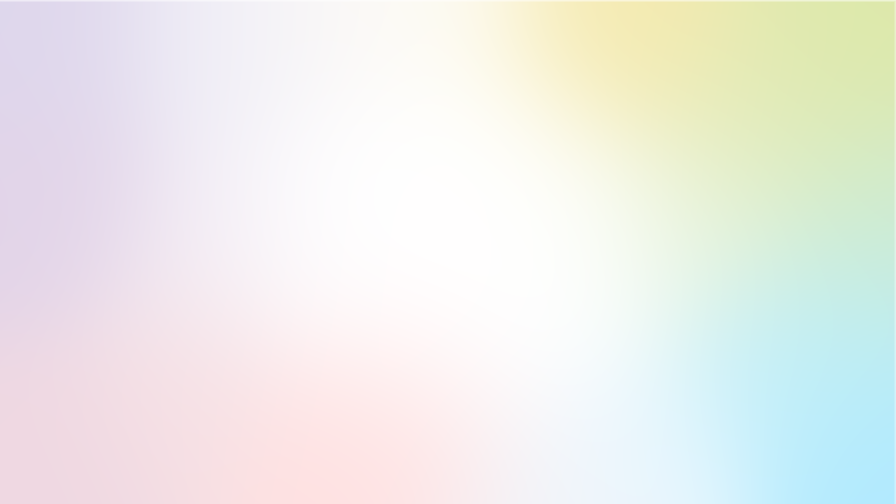
Write a WebGL 1 fragment shader that draws this background.

```glsl
precision highp float;

uniform vec2 u_resolution;

const float ASPECT = 16.0 / 9.0;
const float TAU = 6.2831853;
const float FALLOFF = 20.0;
const int CORE_COUNT = 6;
const float RIM_WIDTH = 0.0035;

const vec3 WHITE = vec3(1.0);
const vec3 LAVENDER = vec3(0.87, 0.84, 0.925);
const vec3 MAUVE = vec3(0.885, 0.83, 0.91);
const vec3 ROSE = vec3(0.935, 0.845, 0.885);
const vec3 BLUSH = vec3(0.965, 0.88, 0.895);
const vec3 PINK = vec3(1.0, 0.875, 0.875);
const vec3 PALE_LILAC = vec3(0.955, 0.935, 0.965);
const vec3 LILAC_MIST = vec3(0.935, 0.93, 0.965);
const vec3 PEARL = vec3(0.98, 0.972, 0.975);
const vec3 CREAM = vec3(0.995, 0.985, 0.95);
const vec3 YELLOW = vec3(0.96, 0.915, 0.68);
const vec3 LIME = vec3(0.865, 0.91, 0.66);
const vec3 YELLOW_GREEN = vec3(0.89, 0.92, 0.72);
const vec3 PALE_GREEN = vec3(0.91, 0.955, 0.865);
const vec3 MINT = vec3(0.815, 0.92, 0.80);
const vec3 TEAL = vec3(0.74, 0.93, 0.94);
const vec3 AQUA = vec3(0.77, 0.94, 0.985);
const vec3 SKY = vec3(0.69, 0.915, 1.0);
const vec3 PALE_SKY = vec3(0.91, 0.967, 0.997);
const vec3 HAZE = vec3(0.95, 0.955, 0.975);

// Gaussian light: weighted colour in rgb, weight in a
vec4 glow(vec2 p, vec2 center, vec3 color, float strength) {
  vec2 d = p - center;
  return vec4(color, 1.0) * strength * exp(-FALLOFF * dot(d, d));
}

// Ring of white lights that keeps the middle broad and flat
vec4 whiteCore(vec2 p, vec2 center, float radius) {
  vec4 sum = vec4(0.0);
  for (int i = 0; i < CORE_COUNT; i++) {
    float angle = TAU * float(i) / float(CORE_COUNT);
    vec2 offset = radius * vec2(cos(angle), sin(angle));
    sum += glow(p, center + offset, WHITE, 1.0);
  }
  return sum;
}

// Cool violet to pink lights on the left
vec4 leftGlows(vec2 p) {
  return glow(p, vec2(0.09, 0.95), LAVENDER, 1.0)
       + glow(p, vec2(0.09, 0.58), MAUVE, 1.0)
       + glow(p, vec2(0.08, 0.08), ROSE, 1.0)
       + glow(p, vec2(0.44, 0.52), PALE_LILAC, 0.8)
       + glow(p, vec2(0.38, 0.22), BLUSH, 0.9)
       + glow(p, vec2(0.75, 0.11), PINK, 2.0);
}

// Pale lilac to yellow lights along the top
vec4 topGlows(vec2 p) {
  return glow(p, vec2(0.44, 0.93), LILAC_MIST, 0.9)
       + glow(p, vec2(0.66, 0.95), PEARL, 0.8)
       + glow(p, vec2(0.86, 1.00), CREAM, 1.0)
       + glow(p, vec2(1.22, 0.93), YELLOW, 1.5);
}

// Green to blue lights on the right
vec4 rightGlows(vec2 p) {
  return glow(p, vec2(1.70, 0.92), LIME, 1.0)
       + glow(p, vec2(1.50, 0.78), YELLOW_GREEN, 0.9)
       + glow(p, vec2(1.38, 0.55), PALE_GREEN, 1.0)
       + glow(p, vec2(1.74, 0.58), MINT, 1.0)
       + glow(p, vec2(1.74, 0.35), TEAL, 0.8)
       + glow(p, vec2(1.53, 0.27), AQUA, 0.9)
       + glow(p, vec2(1.76, 0.08), SKY, 1.2);
}

// Faint lights along the bottom
vec4 bottomGlows(vec2 p) {
  return glow(p, vec2(1.27, 0.10), PALE_SKY, 1.0)
       + glow(p, vec2(1.05, 0.00), HAZE, 1.1);
}

// Soft light line that fades with distance from an edge
float rim(float distanceToEdge, float width) {
  return 1.0 - smoothstep(0.5 * width, 1.2 * width, distanceToEdge);
}

void main() {
  vec2 p = gl_FragCoord.xy / u_resolution * vec2(ASPECT, 1.0);
  vec4 light = whiteCore(p, vec2(0.92, 0.50), 0.21);
  light += leftGlows(p) + topGlows(p) + rightGlows(p) + bottomGlows(p);
  vec3 color = light.rgb / light.a;

  // Thin rim on the top and right
  float edge = max(rim(1.0 - p.y, RIM_WIDTH), 0.7 * rim(ASPECT - p.x, RIM_WIDTH));
  gl_FragColor = vec4(mix(color, WHITE, 0.5 * edge), 1.0);
}
```
